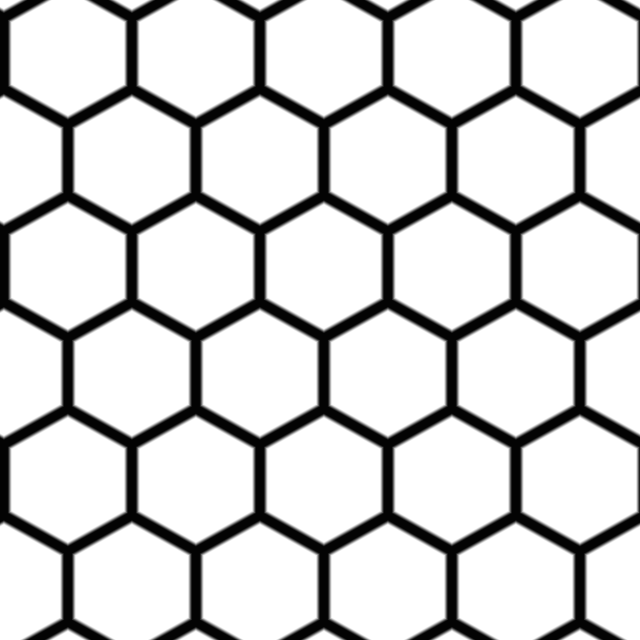
Write a Shadertoy shader that draws this pattern.

```glsl
// Honeycomb of slightly flattened, pointy-top hexagons: white cells, soft black walls.
// Two staggered rectangular lattices supply the cell centres; the larger inside
// distance belongs to the cell that holds the point. Whole repeats make it tile.

const vec2  REPEATS     = vec2(5.0, 3.0);      // lattice periods across and down
const vec2  ORIGIN      = vec2(0.0061, 1.0 / 12.0);
const float WALL_WIDTH  = 0.0184;
const float EDGE_SOFT   = 0.0040;              // half of the wall's soft ramp
const vec3  CELL_COLOUR = vec3(1.0);
const vec3  WALL_COLOUR = vec3(0.01);

// Offset from the nearest centre of a lattice that passes through origin
vec2 latticeOffset(vec2 p, vec2 origin, vec2 repeats) {
    return (fract((p - origin) * repeats + 0.5) - 0.5) / repeats;
}

// Distance to the hexagon's nearest side, positive inside
float hexInside(vec2 p, float halfWidth, float apex) {
    vec2 slantNormal = normalize(vec2(0.5 * apex, halfWidth));
    p = abs(p);
    return min(halfWidth - p.x, slantNormal.y * apex - dot(slantNormal, p));
}

// Distance to the nearest honeycomb wall's centre line
float honeycomb(vec2 p, vec2 origin, vec2 repeats) {
    vec2 pitch = 1.0 / repeats;
    float halfWidth = 0.5 * pitch.x;
    float apex = pitch.y / 3.0;
    float evenRows = hexInside(latticeOffset(p, origin, repeats), halfWidth, apex);
    float oddRows = hexInside(latticeOffset(p, origin + 0.5 * pitch, repeats), halfWidth, apex);
    return max(evenRows, oddRows);
}

void mainImage(out vec4 fragColor, in vec2 fragCoord) {
    vec2 uv = fragCoord / iResolution.xy;
    float pixel = 1.0 / min(iResolution.x, iResolution.y);

    // Blend from wall to cell across the soft edge
    float soft = max(EDGE_SOFT, 0.75 * pixel);
    float wallDistance = honeycomb(uv, ORIGIN, REPEATS) - 0.5 * WALL_WIDTH;
    float cell = smoothstep(-soft, soft, wallDistance);

    fragColor = vec4(mix(WALL_COLOUR, CELL_COLOUR, cell), 1.0);
}
```
